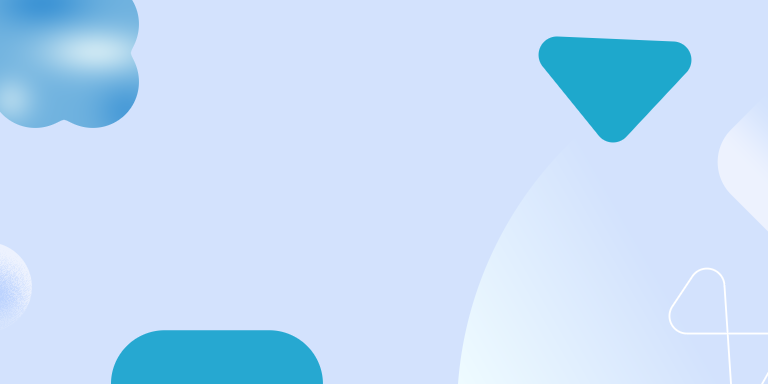
This background is drawn by a WebGL 1 fragment shader. Its source:

```glsl
precision highp float;
uniform vec2 u_resolution;

const vec3 BACKDROP = vec3(0.828, 0.888, 0.992);
const vec3 TEAL = vec3(0.118, 0.660, 0.800);
const vec3 TEAL_BLUE = vec3(0.150, 0.660, 0.820);
const vec3 ICE = vec3(0.935, 0.985, 1.0);
const vec3 PEARL = vec3(0.930, 0.950, 0.998);
const vec3 SKY = vec3(0.440, 0.700, 0.875);
const vec3 DEEP_SKY = vec3(0.240, 0.580, 0.835);
const vec3 MIST = vec3(0.790, 0.900, 0.950);
const vec3 ORB_SHADE = vec3(0.735, 0.825, 0.995);

const vec2 CLOVER_CENTER = vec2(0.1667, 0.862);
const float CLOVER_OFFSET = 0.0755;
const float CLOVER_RADIUS = 0.1198;
const float CLOVER_SOFTNESS = 0.008;

const vec2 TRI_A = vec2(1.4505, 0.857);
const vec2 TRI_B = vec2(1.7526, 0.844);
const vec2 TRI_C = vec2(1.5964, 0.677);
const float TRI_ROUNDING = 0.048;

const vec2 SLAB_CENTER = vec2(0.565, -0.016);
const vec2 SLAB_HALF = vec2(0.276, 0.156);
const float SLAB_ROUNDING = 0.14;

const vec2 DISC_CENTER = vec2(2.172, -0.073);
const float DISC_RADIUS = 0.982;
const vec2 DISC_FADE_START = vec2(1.193, 0.0);
const float DISC_FADE_LENGTH = 0.586;

const vec2 DIAMOND_CENTER = vec2(2.1875, 0.578);
const float DIAMOND_HALF = 0.2604;
const float DIAMOND_ROUNDING = 0.12;

const vec2 ORB_CENTER = vec2(-0.034, 0.2526);
const float ORB_RADIUS = 0.117;
const float GRAIN_CELLS = 384.0;

const vec2 LOOP_LEFT = vec2(1.789, 0.177);
const vec2 LOOP_TOP = vec2(1.841, 0.255);
const float LOOP_RADIUS = 0.0456;
const float LINE_HALF_WIDTH = 0.0024;

float hash(vec2 p) {
  return fract(sin(dot(p, vec2(127.1, 311.7))) * 43758.5);
}

float cover(float d) {
  return clamp(0.5 - d * u_resolution.y, 0.0, 1.0);
}

float cross2(vec2 a, vec2 b) {
  return a.x * b.y - a.y * b.x;
}

float glow(vec2 p, vec2 center, vec2 size) {
  vec2 q = (p - center) / size;
  return exp(-dot(q, q));
}

float segmentDist(vec2 p, vec2 a, vec2 b) {
  vec2 ab = b - a;
  return length(p - a - ab * clamp(dot(p - a, ab) / dot(ab, ab), 0.0, 1.0));
}

float boxDist(vec2 p, vec2 halfSize, float rounding) {
  vec2 q = abs(p) - halfSize + rounding;
  return length(max(q, 0.0)) + min(max(q.x, q.y), 0.0) - rounding;
}

// Corners given clockwise
float triangleDist(vec2 p, vec2 a, vec2 b, vec2 c) {
  float edge = min(segmentDist(p, a, b), min(segmentDist(p, b, c), segmentDist(p, c, a)));
  float side = max(cross2(b - a, p - a), max(cross2(c - b, p - b), cross2(a - c, p - c)));
  return side < 0.0 ? -edge : edge;
}

// Four lobes folded into one, with softened notches
float cloverDist(vec2 p) {
  vec2 q = sqrt(p * p + CLOVER_SOFTNESS * CLOVER_SOFTNESS);
  return length(q - CLOVER_OFFSET) - CLOVER_RADIUS;
}

// Open line: two rounded bends running into crossing straights
float loopDist(vec2 p) {
  vec2 bendStart = LOOP_LEFT - vec2(0.0, LOOP_RADIUS);
  vec2 bendEnd = LOOP_TOP + vec2(LOOP_RADIUS, 0.002);
  float bend = abs(segmentDist(p, LOOP_LEFT, LOOP_TOP) - LOOP_RADIUS);
  if (cross2(bendEnd - bendStart, p - bendStart) < 0.0) bend = 1.0;
  float straights = min(segmentDist(p, bendStart, bendStart + vec2(0.4, 0.0)),
                        segmentDist(p, bendEnd, vec2(1.904, -0.005)));
  float tail = segmentDist(p, vec2(2.01, 0.045), vec2(1.98, -0.008));
  return min(bend, min(straights, tail)) - LINE_HALF_WIDTH;
}

void main() {
  vec2 p = gl_FragCoord.xy / u_resolution.y;
  vec3 color = BACKDROP;

  // Large fading disc
  float fade = 1.0 - dot(p - DISC_FADE_START, vec2(0.87, 0.5)) / DISC_FADE_LENGTH;
  color = mix(color, ICE, clamp(fade, 0.0, 1.0) * cover(length(p - DISC_CENTER) - DISC_RADIUS));

  // Pale diamond
  vec2 d = p - DIAMOND_CENTER;
  vec2 turned = vec2(d.x + d.y, d.y - d.x) * 0.70711;
  float shade = smoothstep(-0.19, -0.01, turned.x);
  color = mix(color, mix(PEARL, BACKDROP, shade),
              cover(boxDist(turned, vec2(DIAMOND_HALF), DIAMOND_ROUNDING)));

  // Grainy orb
  vec2 o = (p - ORB_CENTER) / ORB_RADIUS;
  float grain = hash(floor(p * GRAIN_CELLS)) - 0.5;
  float light = smoothstep(0.1, 1.1, length(o - vec2(0.1, -0.25)) + 0.3 * grain);
  vec3 orb = mix(ORB_SHADE, PEARL, light);
  orb = mix(orb, BACKDROP, 0.7 * smoothstep(0.2, 0.9, -o.y));
  color = mix(color, orb, cover((length(o) - 1.0) * ORB_RADIUS));

  // Clover with blurred sky tones
  vec3 sky = mix(SKY, DEEP_SKY, glow(p, vec2(0.11, 0.99), vec2(0.12, 0.065)));
  sky = mix(sky, DEEP_SKY, 0.75 * glow(p, vec2(0.33, 0.71), vec2(0.08, 0.08)));
  sky = mix(sky, MIST, glow(p, vec2(0.25, 0.865), vec2(0.14, 0.06)));
  sky = mix(sky, MIST, 0.65 * glow(p, vec2(0.03, 0.74), vec2(0.06, 0.06)));
  color = mix(color, sky, cover(cloverDist(p - CLOVER_CENTER)));

  // Solid teal shapes
  color = mix(color, TEAL_BLUE, cover(boxDist(p - SLAB_CENTER, SLAB_HALF, SLAB_ROUNDING)));
  color = mix(color, TEAL, cover(triangleDist(p, TRI_A, TRI_B, TRI_C) - TRI_ROUNDING));

  // White line
  color = mix(color, vec3(1.0), cover(loopDist(p)));
  gl_FragColor = vec4(color, 1.0);
}
```
